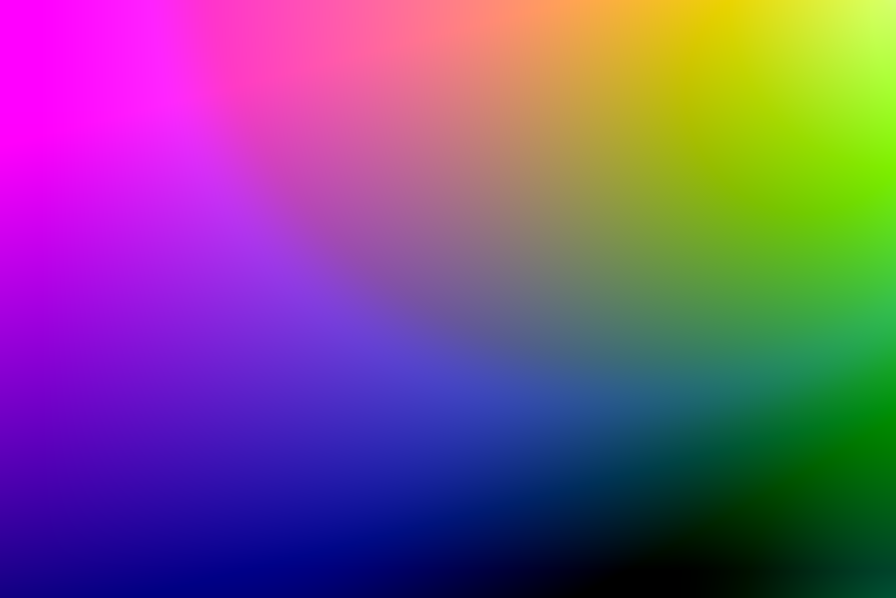
This background is drawn by a WebGL 1 fragment shader. Its source:

```glsl
precision highp float;
// A vivid mesh gradient: magenta, gold and green over deep blue, with a soft round edge.

#define ASPECT 1.5
#define DISC_CENTER vec2(1.074, 1.127)
#define DISC_RADIUS 0.79
#define DISC_SOFTNESS 0.07
#define GOLD_CENTER vec2(1.348, 0.844)
#define GOLD_RADIUS 0.2
#define CORNER_LIGHT 0.42
#define CORNER_TEAL 0.2

uniform vec2 u_resolution;

// Rounded version of max(a, 0)
float softRamp(float a) {
    return 0.5 * (a + sqrt(a * a + 0.02));
}

// Linear spot of light that fades to zero at the given radius
float spot(vec2 p, vec2 center, float radius) {
    return max(1.0 - distance(p, center) / radius, 0.0);
}

// Red fades downward and slightly to the right
float redField(vec2 p, float depth) {
    return 1.3 - 0.31 * p.x - 1.23 * depth;
}

// Green grows to the right, fades downward and returns at the lower right
float greenField(vec2 p, float depth) {
    float sweep = max(0.72 * p.x - 0.05, 0.0);
    float fade = max(1.0 - 1.1 * depth * depth, 0.0);
    float rise = 0.33 * smoothstep(1.12, 1.55, p.x) * pow(depth, 4.0);
    return sweep * fade + rise;
}

// Blue inside the disc vanishes around the gold center
float blueInside(vec2 p) {
    float d = max(distance(p, GOLD_CENTER) - GOLD_RADIUS, 0.0);
    float glow = 1.1 * (1.0 - exp(-1.6 * d));
    return glow + CORNER_LIGHT * spot(p, vec2(ASPECT, 1.0), 0.28);
}

// Blue outside the disc sinks toward the lower right
float blueOutside(vec2 p, float depth) {
    float shade = 1.1 * softRamp(p.x + depth - 1.5);
    float blue = max(1.02 - 0.5 * depth * depth - shade, 0.0);
    return blue + CORNER_TEAL * spot(p, vec2(ASPECT, 0.0), 0.25);
}

void main() {
    vec2 p = gl_FragCoord.xy / u_resolution * vec2(ASPECT, 1.0);
    float depth = 1.0 - p.y;

    // Soft border between the two blue fields
    float edge = distance(p, DISC_CENTER) - DISC_RADIUS;
    float outside = smoothstep(-DISC_SOFTNESS, DISC_SOFTNESS, edge);
    float blue = mix(blueInside(p), blueOutside(p, depth), outside);

    vec3 color = vec3(redField(p, depth), greenField(p, depth), blue);
    gl_FragColor = vec4(clamp(color, 0.0, 1.0), 1.0);
}
```
